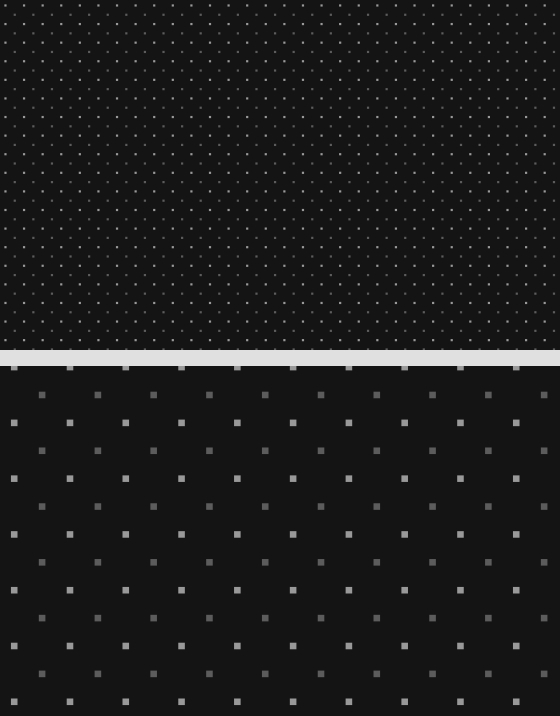
Top: the whole. Bottom: its middle third, enlarged.
Write a WebGL 1 fragment shader that draws this pattern.

```glsl
#ifdef GL_FRAGMENT_PRECISION_HIGH
precision highp float;
#else
precision mediump float;
#endif
// Two interleaved square lattices of tiny square dots on near-black.
// Each lattice folds space into one cell and measures box coverage;
// the dim lattice sits half a cell away from the bright one.

uniform vec2 u_resolution;

// Lengths as fractions of the canvas height
const float UNIT = 1.0 / 320.0;
const float PERIOD = 17.0 * UNIT;
const float DOT_HALF_SIZE = 1.0 * UNIT;
const vec2 BRIGHT_ORIGIN = vec2(5.0 * UNIT);

const vec3 BACKGROUND = vec3(0.08);
const vec3 BRIGHT_DOT = vec3(0.60);
const vec3 DIM_DOT = vec3(0.36);

// Offset from the nearest point of a square lattice
vec2 latticeOffset(vec2 p, vec2 origin, float period) {
  return (fract((p - origin) / period + 0.5) - 0.5) * period;
}

// Share of a pixel-wide box that lies inside a centred square
float squareCoverage(vec2 offset, float halfSize, float pixel) {
  vec2 cover = clamp((halfSize - abs(offset)) / pixel + 0.5, 0.0, 1.0);
  return cover.x * cover.y;
}

// Coverage of a whole lattice of dots
float dotLattice(vec2 p, vec2 origin, float pixel) {
  vec2 offset = latticeOffset(p, origin, PERIOD);
  return squareCoverage(offset, DOT_HALF_SIZE, pixel);
}

void main() {
  // Coordinates measured from the upper left corner
  float pixel = 1.0 / u_resolution.y;
  vec2 p = vec2(gl_FragCoord.x, u_resolution.y - gl_FragCoord.y) * pixel;

  // Dim dots first, then bright dots
  vec2 dimOrigin = BRIGHT_ORIGIN + 0.5 * PERIOD;
  vec3 color = mix(BACKGROUND, DIM_DOT, dotLattice(p, dimOrigin, pixel));
  color = mix(color, BRIGHT_DOT, dotLattice(p, BRIGHT_ORIGIN, pixel));

  gl_FragColor = vec4(color, 1.0);
}
```
